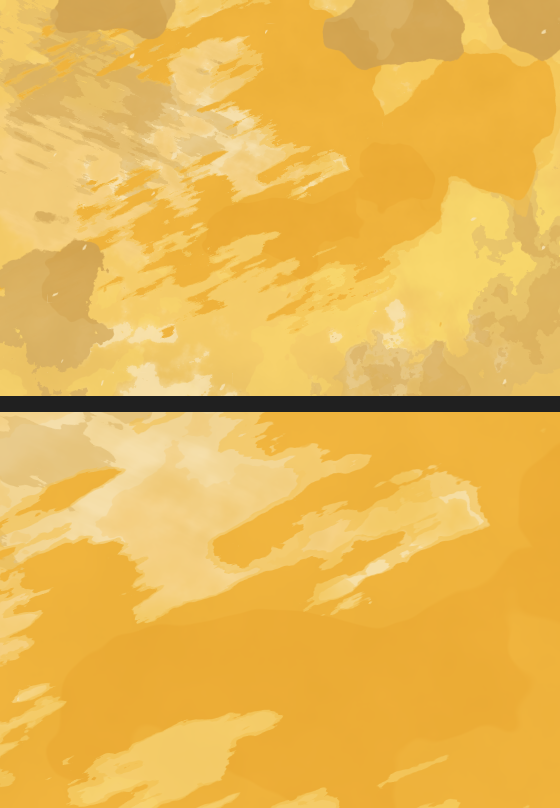
Top: the whole. Bottom: its middle third, enlarged.
Write a Shadertoy shader that draws this background.

```glsl
// Layered golden paint: mottled yellow washes, dry orange strokes and ochre blots.

const vec3 YELLOW = vec3(0.96, 0.80, 0.41);
const vec3 LEMON  = vec3(0.97, 0.84, 0.42);
const vec3 HONEY  = vec3(0.91, 0.75, 0.39);
const vec3 PEACH  = vec3(0.965, 0.82, 0.53);
const vec3 CREAM  = vec3(0.965, 0.89, 0.71);
const vec3 ORANGE = vec3(0.935, 0.70, 0.235);
const vec3 AMBER  = vec3(0.92, 0.665, 0.20);
const vec3 OCHRE  = vec3(0.82, 0.64, 0.32);
const vec3 SAND   = vec3(0.86, 0.71, 0.41);
const float EDGE = 0.002;        // softest crisp edge, in canvas heights
const float LOBE = 0.075;        // depth of rounded edge lobes
const float RISE = 0.42;         // direction of the orange strokes
const float FALL = -0.42;        // direction of the upper left strokes

float hash(vec2 p) {
    vec3 q = fract(p.xyx * vec3(0.1031, 0.1030, 0.0973));
    q += dot(q, q.yzx + 33.33);
    return fract((q.x + q.y) * q.z);
}

float noise(vec2 p) {
    vec2 i = floor(p), f = fract(p);
    f = f * f * (3.0 - 2.0 * f);
    return mix(mix(hash(i), hash(i + vec2(1, 0)), f.x),
               mix(hash(i + vec2(0, 1)), hash(i + vec2(1, 1)), f.x), f.y);
}

mat2 turn(float a) { return mat2(cos(a), -sin(a), sin(a), cos(a)); }

float fbm(vec2 p) {
    float sum = 0.0, amp = 0.5;
    for (int i = 0; i < 5; i++) {
        sum += amp * noise(p);
        p = turn(0.6) * p * 2.03 + 17.3;
        amp *= 0.5;
    }
    return sum / 0.97;
}

// Bristle grain drawn out along one direction.
float bristles(vec2 p, float angle) {
    return fbm(turn(angle) * p * vec2(7.0, 42.0) + 50.0) - 0.5;
}

// Approximate inside distance of a tilted ellipse.
float blob(vec2 p, vec2 centre, vec2 radius, float angle) {
    vec2 q = turn(angle) * (p - centre);
    return (1.0 - length(q / radius)) * min(radius.x, radius.y);
}

float crisp(float d) {
    float w = max(EDGE, 0.7 * fwidth(d));
    return smoothstep(-w, w, d);
}

float soft(float d) { return smoothstep(-0.07, 0.09, d); }

// Sparse tilted paint flecks, one at most per cell.
float flecks(vec2 p, float cells, float share) {
    vec2 id = floor(p * cells) + 90.0;
    vec2 q = fract(p * cells) - 0.5;
    q -= 0.4 * (vec2(hash(id + 3.0), hash(id + 8.0)) - 0.5);
    q = turn(0.3 + hash(id + 5.0)) * q;
    q.y += 0.08 * (noise(p * cells * 7.0) - 0.5);
    float d = 0.06 + 0.12 * hash(id + 11.0) - length(q * vec2(1.0, 2.3));
    return crisp(d / cells) * step(hash(id), share);
}

void mainImage(out vec4 fragColor, in vec2 fragCoord) {
    vec2 p = fragCoord / iResolution.y;
    p.x += 0.5 * (1.414 - iResolution.x / iResolution.y);

    // Shared irregularities
    float lobes = LOBE * (noise(p * 13.0 + 4.0) - 0.5) + LOBE * (noise(p * 6.0) - 0.5);
    float torn = fbm(p * 19.0 + 7.0) - 0.5;
    float cloud = fbm(p * 3.2 + 2.0) - 0.5;
    float mottle = fbm(p * 9.0 + 1.5 * cloud + 30.0) - 0.5;
    float rising = bristles(p, RISE);
    float falling = bristles(p + 2.0, FALL);

    // Yellow ground
    vec3 col = mix(YELLOW, LEMON, soft(blob(p, vec2(1.25, 0.40), vec2(0.32, 0.22), 0.3) + 0.4 * mottle));
    col = mix(col, HONEY, 0.65 * soft(0.12 - p.y + 0.4 * cloud));
    col = mix(col, LEMON, 0.5 * crisp(mottle - 0.08));

    // Peach and cream washes
    float peach = max(blob(p, vec2(0.12, 0.55), vec2(0.36, 0.20), 0.1),
                      blob(p, vec2(0.54, 0.68), vec2(0.27, 0.25), 0.5));
    col = mix(col, PEACH, 0.85 * soft(peach + 0.5 * mottle));
    float cream = max(blob(p, vec2(0.57, 0.66), vec2(0.22, 0.15), RISE),
                      blob(p, vec2(0.74, 0.98), vec2(0.23, 0.08), 0.1));
    cream = max(cream, blob(p, vec2(0.72, 0.57), vec2(0.20, 0.06), RISE));
    cream = max(cream, blob(p, vec2(0.42, 0.04), vec2(0.15, 0.07), -0.5));
    cream = max(cream, blob(p, vec2(0.98, 0.08), vec2(0.09, 0.05), 0.3));
    col = mix(col, CREAM, 0.45 * soft(cream + 0.45 * torn));
    col = mix(col, CREAM, 0.65 * crisp(cream - 0.03 + 0.5 * torn + 0.2 * rising));
    col = mix(col, HONEY, 0.35 * soft(peach - 0.12 + 0.9 * mottle + 0.3 * falling));

    // Translucent sand veils
    float veil = max(blob(p, vec2(0.20, 0.82), vec2(0.33, 0.16), FALL),
                     blob(p, vec2(1.37, 0.25), vec2(0.15, 0.24), 0.0));
    veil = max(veil, blob(p, vec2(1.15, 0.02), vec2(0.32, 0.09), 0.0));
    float veilDry = smoothstep(0.75, 0.45, p.x);
    float veilEdge = veil + lobes + 0.25 * torn + 0.40 * veilDry * falling;
    col = mix(col, SAND, 0.75 * crisp(veilEdge) * (0.75 + 0.6 * mottle));
    col = mix(col, OCHRE, 0.45 * crisp(veilEdge - 0.09 + 0.4 * mottle));

    // Orange strokes, dry on the left and smooth on the right
    float orange = max(blob(p, vec2(0.80, 0.80), vec2(0.21, 0.18), -0.5),
                       blob(p, vec2(1.20, 0.72), vec2(0.25, 0.17), 0.1));
    float middle = max(blob(p, vec2(0.79, 0.42), vec2(0.30, 0.14), 0.18),
                       blob(p, vec2(1.00, 0.59), vec2(0.14, 0.09), -0.5));
    orange = max(orange, middle);
    orange = max(orange, blob(p, vec2(0.66, 0.55), vec2(0.22, 0.025), RISE));
    orange = max(orange, blob(p, vec2(0.58, 0.93), vec2(0.13, 0.04), 0.1));
    float dry = smoothstep(1.10, 0.55, p.x + 0.3 * (p.y - 0.4));
    float orangeEdge = orange + lobes + mix(0.04, 0.26, dry) * torn + 0.38 * dry * rising;
    col = mix(col, mix(ORANGE, LEMON, 0.35), 0.55 * crisp(orangeEdge + 0.025 + 0.1 * mottle));
    col = mix(col, ORANGE, crisp(orangeEdge));
    col = mix(col, AMBER, 0.65 * crisp(middle - 0.025 + lobes + 0.25 * cloud) * crisp(orangeEdge));

    // Opaque ochre blots
    float ochre = max(blob(p, vec2(1.03, 0.93), vec2(0.20, 0.13), 0.0),
                      blob(p, vec2(1.35, 0.96), vec2(0.14, 0.12), 0.0));
    ochre = max(ochre, blob(p, vec2(0.12, 0.19), vec2(0.13, 0.19), -0.2));
    ochre = max(ochre, blob(p, vec2(0.22, 0.36), vec2(0.09, 0.05), -0.4));
    ochre = max(ochre, blob(p, vec2(0.34, 0.99), vec2(0.15, 0.07), 0.0));
    float ragged = smoothstep(0.7, 0.3, p.x) * smoothstep(0.38, 0.20, abs(p.y - 0.02));
    float blot = crisp(ochre + lobes + (0.03 + 0.22 * ragged) * torn);
    col = mix(col, mix(OCHRE, SAND, 0.5 * crisp(cloud + 0.03) + 0.3 * ragged), 0.94 * blot);

    // Flecks and faint paper tooth
    col = mix(col, CREAM, 0.85 * flecks(p, 17.0, 0.035));
    col = mix(col, ORANGE, 0.7 * flecks(p + 3.7, 13.0, 0.03));
    col += 0.025 * mottle + 0.02 * torn;
    fragColor = vec4(clamp(col, 0.0, 1.0), 1.0);
}
```
